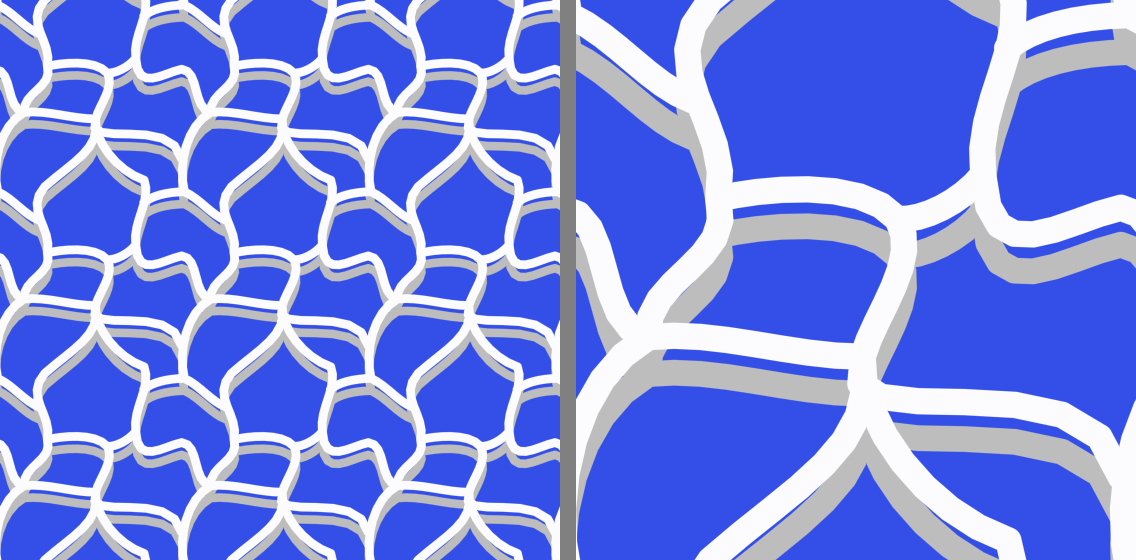
Left, the full canvas; right, a detail of the centre.
This pattern is drawn by a three.js fragment shader. Its source:

```glsl
varying vec2 vUv;

#define REPEATS 3.0
#define TILE 100.0
#define HALF_WIDTH 2.35
#define SHADOW_HALF_WIDTH 2.3
#define SHADOW_DROP 6.6
#define STEPS 8
#define FIELD_BLUE vec3(0.20, 0.31, 0.91)
#define LINE_WHITE vec3(0.99, 0.99, 1.0)
#define SHADOW_GRAY vec3(0.74)

// Junctions, in hundredths of a tile
const vec2 STAR = vec2(51.2, 36.3);
const vec2 WEST = vec2(12.9, 39.8);
const vec2 EAST_WRAP = vec2(112.9, 39.8);
const vec2 BRIDGE = vec2(57.4, 60.9);
const vec2 CROWN_LEFT = vec2(25.4, 64.5);
const vec2 CROWN_RIGHT = vec2(72.7, 68.8);
const vec2 PETAL_LEFT = vec2(24.0, 0.0);
const vec2 PETAL_RIGHT = vec2(77.2, 3.5);
const vec2 PEAK = vec2(98.8, -2.7);
const vec2 CREST = vec2(97.3, 62.9);
const vec2 DOWN = vec2(0.0, -TILE);

// Distance to a segment, taking its nearest copy on the wrapped tile
float segmentDistance(vec2 p, vec2 a, vec2 b) {
  vec2 toMiddle = p - 0.5 * (a + b);
  toMiddle -= TILE * floor(toMiddle / TILE + 0.5);
  vec2 halfSpan = 0.5 * (b - a);
  float along = dot(toMiddle, halfSpan) / max(dot(halfSpan, halfSpan), 1e-4);
  return length(toMiddle - halfSpan * clamp(along, -1.0, 1.0));
}

// Cubic through four evenly spaced points, s from 0 to 3
vec2 cubicThrough(vec2 a, vec2 b, vec2 c, vec2 d, float s) {
  float u = s - 1.0, v = s - 2.0, w = s - 3.0;
  return -a * u * v * w / 6.0 + b * s * v * w / 2.0
       - c * s * u * w / 2.0 + d * s * u * v / 6.0;
}

float curveDistance(vec2 p, vec2 a, vec2 b, vec2 c, vec2 d) {
  float nearest = TILE;
  vec2 previous = a;
  for (int i = 1; i <= STEPS; i++) {
    vec2 next = cubicThrough(a, b, c, d, 3.0 * float(i) / float(STEPS));
    nearest = min(nearest, segmentDistance(p, previous, next));
    previous = next;
  }
  return nearest;
}

float networkDistance(vec2 p) {
  // Large petal
  float d = curveDistance(p, STAR, vec2(48.8, 22.7), vec2(38.3, 11.7), PETAL_LEFT);
  d = min(d, curveDistance(p, PETAL_LEFT, vec2(20.0, -11.7), vec2(23.8, -23.0), CROWN_LEFT + DOWN));
  d = min(d, curveDistance(p, STAR, vec2(54.3, 23.8), vec2(63.7, 11.7), PETAL_RIGHT));
  d = min(d, curveDistance(p, PETAL_RIGHT, vec2(77.5, -7.5), vec2(74.0, -19.0), CROWN_RIGHT + DOWN));

  // Small cell between the petals
  d = min(d, curveDistance(p, CROWN_LEFT, vec2(23.4, 55.5), vec2(16.4, 48.4), WEST));
  d = min(d, curveDistance(p, CROWN_LEFT, vec2(35.2, 66.0), vec2(47.7, 65.6), BRIDGE));
  d = min(d, curveDistance(p, BRIDGE, vec2(62.5, 61.7), vec2(68.0, 64.5), CROWN_RIGHT));
  d = min(d, curveDistance(p, BRIDGE, vec2(58.2, 53.1), vec2(54.7, 44.5), STAR));
  d = min(d, curveDistance(p, WEST, vec2(25.4, 39.5), vec2(38.3, 37.5), STAR));

  // Side arcs across the tile border
  d = min(d, curveDistance(p, STAR, vec2(58.6, 28.5), vec2(81.3, 27.3), vec2(97.3, 14.8)));
  d = min(d, curveDistance(p, CROWN_RIGHT, vec2(77.3, 58.6), vec2(86.7, 59.4), CREST));
  d = min(d, curveDistance(p, CREST, vec2(103.5, 57.0), vec2(106.6, 46.5), EAST_WRAP));
  d = min(d, curveDistance(p, EAST_WRAP, vec2(102.7, 28.9), vec2(98.0, 13.3), PEAK));
  d = min(d, curveDistance(p, PEAK, vec2(106.6, -7.8), vec2(113.7, -13.7), vec2(121.0, -18.0)));
  return min(d, curveDistance(p, vec2(77.0, -8.6), vec2(82.4, -5.5), vec2(89.8, -3.5), PEAK));
}

float stroke(float dist, float halfWidth, float blur) {
  return 1.0 - smoothstep(halfWidth - blur, halfWidth + blur, dist);
}

void main() {
  vec2 p = vUv * REPEATS * TILE;
  float blur = 0.75 * max(fwidth(p.x), fwidth(p.y));

  // Dropped shadow beneath the white lines
  float shadow = stroke(networkDistance(p + vec2(0.0, SHADOW_DROP)), SHADOW_HALF_WIDTH, blur);
  float line = stroke(networkDistance(p), HALF_WIDTH, blur);

  vec3 color = mix(FIELD_BLUE, SHADOW_GRAY, shadow);
  color = mix(color, LINE_WHITE, line);
  gl_FragColor = vec4(color, 1.0);
}
```
